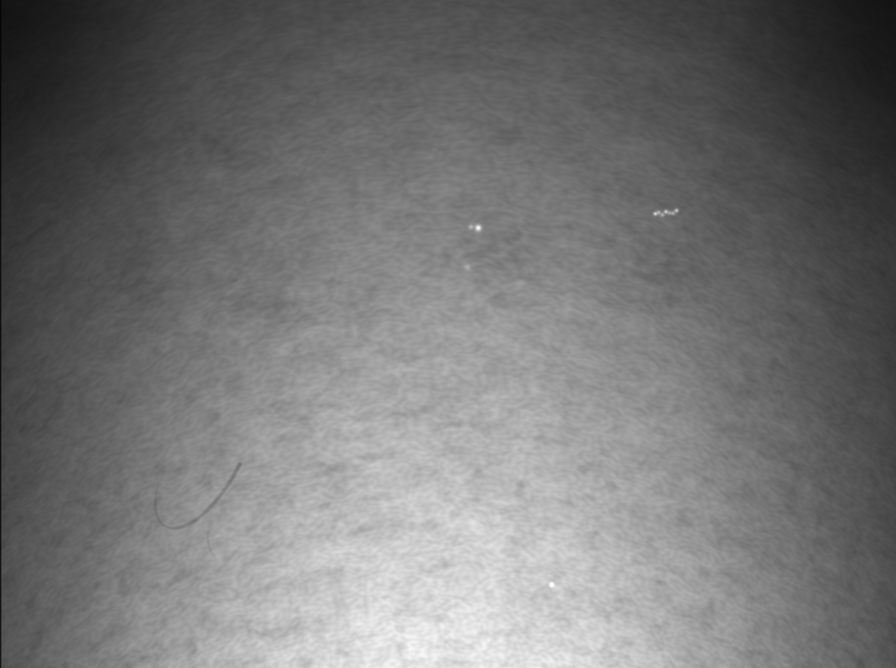
Give the GLSL for this texture, as a WebGL 2 fragment shader.

```glsl
#version 300 es
precision highp float;
// Grey fibrous ground lit from below, with soft blotches, a curled hair and bright specks.
uniform vec2 u_resolution;
out vec4 fragColor;

vec2 gradient(vec2 cell) {
    vec3 h = fract(cell.xyx * vec3(0.1031, 0.103, 0.0973));
    h += dot(h, h.yzx + 33.33);
    float angle = 6.2832 * fract((h.x + h.y) * h.z);
    return vec2(cos(angle), sin(angle));
}

float gradientNoise(vec2 p) {
    vec2 i = floor(p), f = p - i;
    vec2 w = f * f * f * (f * (f * 6.0 - 15.0) + 10.0);
    float a = dot(gradient(i), f);
    float b = dot(gradient(i + vec2(1, 0)), f - vec2(1, 0));
    float c = dot(gradient(i + vec2(0, 1)), f - vec2(0, 1));
    float d = dot(gradient(i + 1.0), f - 1.0);
    return mix(mix(a, b, w.x), mix(c, d, w.x), w.y);
}

float segmentDistance(vec2 p, vec2 a, vec2 b) {
    vec2 ab = b - a;
    return length(p - a - ab * clamp(dot(p - a, ab) / dot(ab, ab), 0.0, 1.0));
}

vec2 hairPoint(float t) {
    float s = 1.0 - t;
    return s * s * s * vec2(0.359, 0.305) + 3.0 * s * s * t * vec2(0.298, 0.185)
         + 3.0 * s * t * t * vec2(0.212, 0.180) + t * t * t * vec2(0.237, 0.277);
}

float glow(vec2 p, vec2 center, float radius) {
    vec2 d = (p - center) / radius;
    return exp(-dot(d, d));
}

void main() {
    vec2 p = gl_FragCoord.xy / u_resolution.y;
    float aspect = u_resolution.x / u_resolution.y;
    float side = p.x - 0.5 * aspect;

    // Broad light: bright at the foot, falling to the sides and top corners
    float light = 0.915 - 0.61 * p.y;
    light *= exp(-side * side * (1.95 + 0.35 * (1.0 - p.y)));
    light *= 1.0 - 0.42 * smoothstep(0.35, 0.70, abs(side)) * smoothstep(0.6, 1.0, p.y);

    // Matted fibres arching around the light: rising on the left, falling on the right
    vec2 bend = vec2(gradientNoise(p * 18.0), gradientNoise(p * 18.0 + 40.0));
    vec2 q = vec2(p.x - 0.4 * side * p.y, p.y + 0.5 * side * side) + 0.008 * bend;
    float clumps = 0.06 * gradientNoise(q * vec2(8, 13)) + 0.07 * gradientNoise(q * vec2(20, 30) + 7.0);
    float tufts = gradientNoise(q * vec2(50, 72) + 19.0);
    float grain = gradientNoise(q * vec2(110, 155) + 31.0);
    float pits = smoothstep(0.1, 0.5, gradientNoise(q * vec2(36, 48) + 53.0));
    float mat = clumps + 0.07 * tufts + 0.09 * grain - 0.07 * pits * (1.0 - 0.5 * p.y) + 0.01;

    // Darker stains
    vec3 stains[9] = vec3[9](vec3(0.39, 0.54, 0.06), vec3(0.605, 0.375, 0.03),
        vec3(0.33, 0.77, 0.04), vec3(0.75, 0.62, 0.06), vec3(0.98, 0.60, 0.06),
        vec3(0.42, 0.06, 0.025), vec3(1.05, 0.075, 0.03), vec3(0.50, 0.295, 0.04),
        vec3(0.21, 0.585, 0.04));
    float stain = 0.0;
    for (int i = 0; i < 9; i++) {
        vec2 d = (p - stains[i].xy + 0.02 * bend) * vec2(1.0, 1.5);
        stain += glow(d, vec2(0), stains[i].z);
    }
    float shade = light * (1.0 + mat - stain * (0.085 - 0.08 * tufts));

    // Curled hair, fading toward its far end
    float hair = 0.0;
    for (int i = 0; i < 20; i++) {
        float t = float(i) / 20.0;
        float d = segmentDistance(p, hairPoint(t), hairPoint(t + 0.05));
        float width = mix(0.0034, 0.0018, t);
        hair = max(hair, (1.0 - smoothstep(0.2 * width, 1.5 * width, d)) * mix(1.0, 0.3, t));
    }
    shade *= 1.0 - 0.20 * hair;
    float strand = abs(p.x - 0.311 - 12.0 * pow(p.y - 0.195, 2.0));
    shade *= 1.0 - 0.06 * (1.0 - smoothstep(0.001, 0.003, strand))
                        * (1.0 - smoothstep(0.01, 0.035, abs(p.y - 0.19)));

    // Bright specks and a short glittering row
    float specks = 0.50 * glow(p, vec2(0.716, 0.659), 0.0045)
                 + 0.22 * glow(p, vec2(0.705, 0.660), 0.0040)
                 + 0.13 * glow(p, vec2(0.700, 0.599), 0.0050)
                 + 0.40 * glow(p, vec2(0.826, 0.125), 0.0035);
    for (int i = 0; i < 7; i++) {
        float k = float(i);
        vec2 bead = vec2(0.981 + 0.0053 * k, 0.680 + 0.0025 * sin(k * 2.4) + 0.0004 * k);
        specks += (0.30 + 0.10 * cos(k * 2.1)) * glow(p, bead, 0.0030);
    }
    shade += specks;

    // Thin dark left border
    shade *= mix(0.25, 1.0, smoothstep(0.001, 0.003, p.x));
    fragColor = vec4(vec3(clamp(shade, 0.0, 1.0)), 1.0);
}
```
